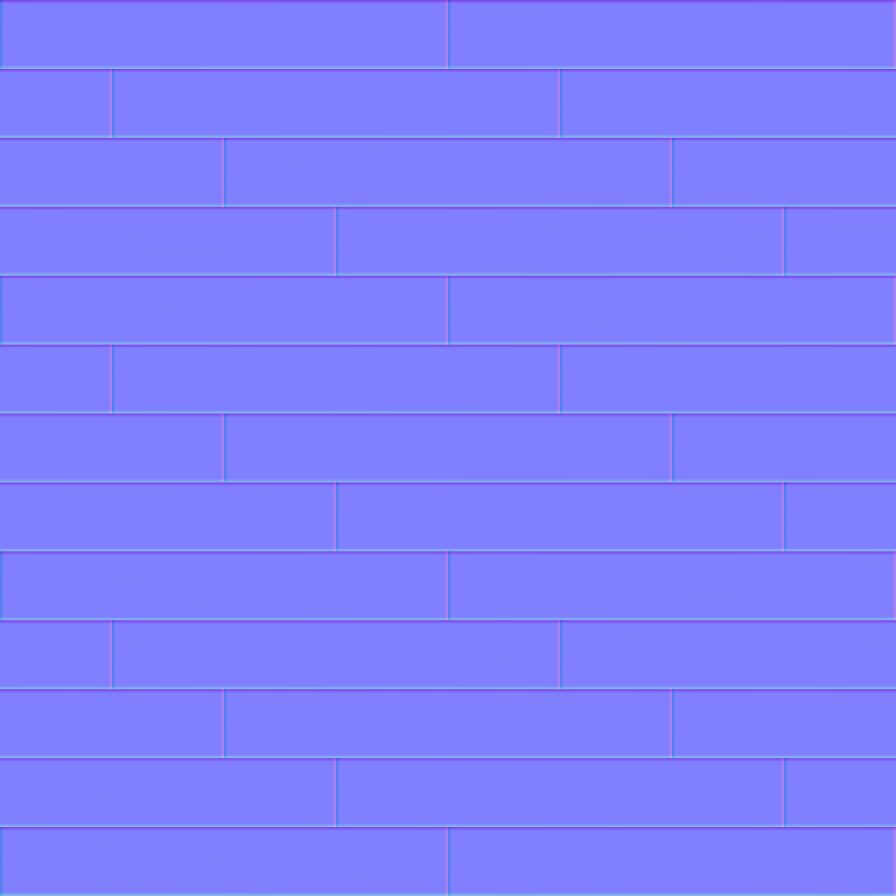
Write a Shadertoy shader that draws this texture map.

```glsl
// Tangent-space normal map of long floor planks laid in a quarter-step stagger.
// Signed distances to the nearest horizontal and vertical seams give a bevel
// tilt on each axis; a very faint lengthwise grain disturbs the flat faces.

const float ROWS = 13.0;
const float PLANKS_PER_ROW = 2.0;
const float ROW_SHIFT = 0.25;       // in plank lengths
const float BEVEL_WIDTH = 0.0041;   // in canvas units, on each side of a seam
const float ROW_TILT = 0.52;
const float END_TILT = 0.44;
const float GRAIN_TILT = 0.006;

float hash(vec2 p) {
    p = fract(p * vec2(0.1731, 0.2917));
    p += dot(p, p.yx + 31.7);
    return fract((p.x + p.y) * p.x * 17.3);
}

float valueNoise(vec2 p) {
    vec2 cell = floor(p);
    vec2 f = fract(p);
    f = f * f * (3.0 - 2.0 * f);
    float low = mix(hash(cell), hash(cell + vec2(1, 0)), f.x);
    float high = mix(hash(cell + vec2(0, 1)), hash(cell + vec2(1, 1)), f.x);
    return mix(low, high, f.y);
}

// Signed distance to the nearest whole multiple of the period
float seamDistance(float x, float period) {
    return x - period * floor(x / period + 0.5);
}

// Slope of a V-shaped seam: steepest at its centre, fading to the flat face
float bevel(float d, float width, float pixel) {
    float fade = max(1.0 - abs(d) / width, 0.0);
    float side = clamp(2.0 * d / pixel, -1.0, 1.0);
    return side * fade;
}

void mainImage(out vec4 fragColor, in vec2 fragCoord) {
    vec2 uv = fragCoord / iResolution.xy;
    vec2 pixel = 1.0 / iResolution.xy;

    // Rows are counted from the top; each one slides along by a quarter plank
    float depth = 1.0 - uv.y;
    float row = floor(depth * ROWS);
    float plankLength = 1.0 / PLANKS_PER_ROW;
    float along = uv.x - row * ROW_SHIFT * plankLength;

    // Distances to the plank ends (positive right) and row seams (positive up)
    float endDist = seamDistance(along, plankLength);
    float rowDist = -seamDistance(depth, 1.0 / ROWS);

    vec2 tilt = vec2(-END_TILT * bevel(endDist, BEVEL_WIDTH, pixel.x),
                      ROW_TILT * bevel(rowDist, BEVEL_WIDTH, pixel.y));

    // Faint grain, stretched along the planks and different in every row
    float grain = valueNoise(vec2(along * 14.0 + row * 7.0, uv.y * 170.0)) - 0.5;
    tilt.y += GRAIN_TILT * grain;

    // Blue drops with steepness, including the unresolved bottom of the seam
    float endDepth = max(1.0 - abs(endDist) / BEVEL_WIDTH, 0.0) * END_TILT;
    float rowDepth = max(1.0 - abs(rowDist) / BEVEL_WIDTH, 0.0) * ROW_TILT;
    float blue = 1.0 - 0.18 * max(endDepth, rowDepth);

    fragColor = vec4(0.5 + 0.5 * tilt, blue, 1.0);
}
```
